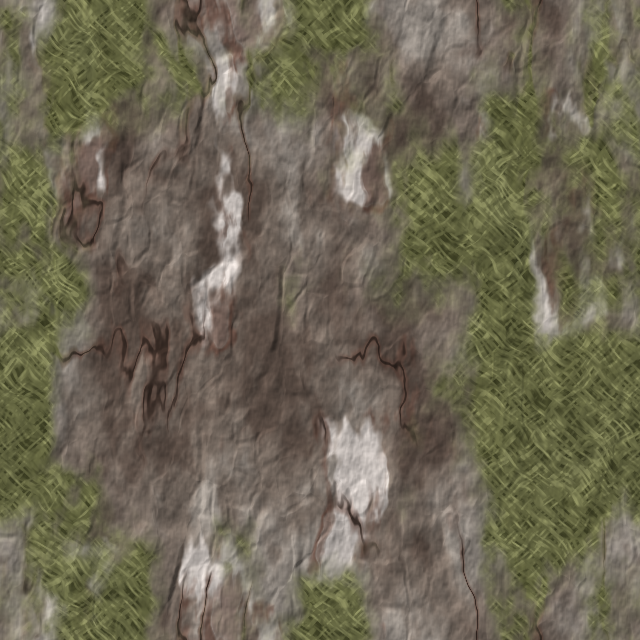
This texture is drawn by a Shadertoy shader. Its source:

```glsl
// Draws seamless weathered pine bark: flaky grey plates, rusty fissures, pale scars and moss.

// Colours
const vec3 BARK_DARK   = vec3(0.33, 0.28, 0.25);
const vec3 BARK_BROWN  = vec3(0.44, 0.395, 0.36);
const vec3 BARK_GREY   = vec3(0.55, 0.52, 0.49);
const vec3 SCAR_PALE   = vec3(0.75, 0.72, 0.70);
const vec3 RUST        = vec3(0.36, 0.25, 0.21);
const vec3 FISSURE     = vec3(0.17, 0.13, 0.11);
const vec3 MOSS_DARK   = vec3(0.21, 0.22, 0.11);
const vec3 MOSS_MID    = vec3(0.37, 0.38, 0.23);
const vec3 MOSS_LIGHT  = vec3(0.54, 0.55, 0.36);
const vec3 ALGAE       = vec3(0.42, 0.42, 0.32);

// Repeats across the canvas (whole numbers, so that everything wraps)
const vec2 WARP_FREQ    = vec2(8.0, 6.0);
const vec2 PLATE_FREQ   = vec2(10.0, 5.0);
const vec2 FLAKE_FREQ   = vec2(27.0, 16.0);
const vec2 GRAIN_FREQ   = vec2(14.0, 9.0);
const vec2 FISSURE_FREQ = vec2(9.0, 3.0);
const vec2 SCAR_FREQ    = vec2(9.0, 4.0);
const vec2 MOSS_FREQ    = vec2(6.0, 3.0);
const vec2 FIBRE_FREQ   = vec2(190.0, 64.0);

// Relief
const float WARP_AMOUNT  = 0.06;
const float PLATE_HEIGHT = 0.20;
const float FLAKE_HEIGHT = 0.09;
const float RELIEF       = 6.0;
const vec2  LIGHT_STEP   = vec2(-0.0012, 0.0018);

float hash(vec2 p) {
    return fract(sin(dot(p, vec2(127.1, 311.7))) * 43758.5453);
}

// Value noise that wraps after freq cells
float noise(vec2 uv, vec2 freq, float seed) {
    vec2 p = uv * freq, i = floor(p), f = p - i;
    f = f * f * f * (f * (f * 6.0 - 15.0) + 10.0);
    vec2 lo = mod(i, freq) + seed, hi = mod(i + 1.0, freq) + seed;
    return mix(mix(hash(lo), hash(vec2(hi.x, lo.y)), f.x),
               mix(hash(vec2(lo.x, hi.y)), hash(hi), f.x), f.y);
}

float fbm(vec2 uv, vec2 freq, float seed) {
    float sum = 0.0, amp = 0.5, total = 0.0;
    for (int octave = 0; octave < 5; octave++) {
        sum += amp * noise(uv, freq, seed);
        total += amp;
        amp *= 0.52;
        freq *= 2.0;
        uv += 0.137;
        seed += 7.31;
    }
    return sum / total;
}

// Wrapping cells: x = distance to the border, y = random value of the cell
vec2 cells(vec2 uv, vec2 freq, float seed) {
    vec2 p = uv * freq, i = floor(p), f = p - i;
    float nearest = 9.0, second = 9.0, id = 0.0;
    for (int y = -1; y <= 1; y++)
    for (int x = -1; x <= 1; x++) {
        vec2 offset = vec2(x, y), key = mod(i + offset, freq) + seed;
        vec2 point = offset + vec2(hash(key), hash(key + 41.7)) - f;
        float d = length(point);
        if (d < nearest) {
            second = nearest;
            nearest = d;
            id = hash(key + 83.9);
        } else second = min(second, d);
    }
    return vec2(second - nearest, id);
}

vec2 warp(vec2 uv) {
    return uv + WARP_AMOUNT * (vec2(fbm(uv, WARP_FREQ, 3.7), fbm(uv, WARP_FREQ, 19.3)) - 0.5);
}

float barkHeight(vec2 uv) {
    vec2 w = warp(uv);
    vec2 plate = cells(w, PLATE_FREQ, 5.3), flake = cells(w, FLAKE_FREQ, 11.9);
    return PLATE_HEIGHT * plate.y * smoothstep(0.0, 0.22, plate.x)
         + FLAKE_HEIGHT * flake.y * smoothstep(0.0, 0.30, flake.x)
         + fbm(uv, GRAIN_FREQ, 29.1);
}

// Short strands in three slanted directions; whole-number shears keep the wrap
float mossFibres(vec2 uv) {
    vec2 p = uv + 0.012 * vec2(noise(uv, vec2(30.0), 2.9), noise(uv, vec2(30.0), 8.3));
    float rising  = noise(vec2(p.x - p.y, p.y), FIBRE_FREQ, 47.1);
    float falling = noise(vec2(p.x + p.y, p.y), FIBRE_FREQ, 53.7);
    float flat_   = noise(vec2(p.x, p.y + p.x), FIBRE_FREQ.yx, 59.3);
    return mix(max(rising, falling), flat_, 0.35);
}

void mainImage(out vec4 fragColor, in vec2 fragCoord) {
    vec2 uv = fragCoord / iResolution.xy;
    vec2 w = warp(uv);

    // Directional light over the relief
    float height = barkHeight(uv);
    float slope = RELIEF * (height - barkHeight(uv + LIGHT_STEP));
    float light = 1.0 + clamp(slope, -0.42, 0.26);

    // Mottled bark
    float tone = fbm(w, vec2(11.0, 6.0), 61.3) + 0.25 * (height - 0.65);
    float speckle = fbm(uv, vec2(48.0, 36.0), 67.9);
    vec3 color = mix(BARK_DARK, BARK_BROWN, smoothstep(0.26, 0.46, tone));
    color = mix(color, BARK_GREY, smoothstep(0.46, 0.68, tone));
    color *= 0.80 + 0.40 * speckle;

    // Pale scars with rusty rims and streaks
    float scarField = fbm(w, SCAR_FREQ, 71.3);
    float scar = smoothstep(0.59, 0.66, scarField);
    float rim = smoothstep(0.53, 0.60, scarField) * (1.0 - scar);
    float streak = smoothstep(0.50, 0.66, fbm(w, vec2(24.0, 7.0), 79.1));
    color = mix(color, SCAR_PALE * (0.90 + 0.20 * speckle), scar * (1.0 - 0.65 * streak));
    color = mix(color, RUST, 0.75 * streak * max(rim, 0.6 * scar));

    // Upright broken fissures with a rusty border
    float crackLine = abs(fbm(w, FISSURE_FREQ, 83.3) - 0.5);
    float broken = smoothstep(0.44, 0.62, fbm(uv, vec2(7.0, 5.0), 89.7));
    float border = broken * (1.0 - smoothstep(0.010, 0.055, crackLine));
    float crack = broken * (1.0 - smoothstep(0.003, 0.017, crackLine));
    color = mix(color, RUST, 0.55 * border);
    color = mix(color, FISSURE, 0.85 * crack);
    color *= light;

    // Moss patches fading into a thin film of algae
    float mossField = fbm(w, MOSS_FREQ, 97.3) + 0.05 * border + 0.10 * (speckle - 0.5);
    float film = smoothstep(0.45, 0.59, mossField);
    float moss = smoothstep(0.53, 0.63, mossField);
    float fibre = mossFibres(uv) + 0.45 * (fbm(uv, vec2(20.0, 16.0), 103.1) - 0.5);
    vec3 mossColor = mix(MOSS_DARK, MOSS_MID, smoothstep(0.18, 0.55, fibre));
    mossColor = mix(mossColor, MOSS_LIGHT, smoothstep(0.55, 0.90, fibre));
    color = mix(color, ALGAE * light * (0.80 + 0.40 * speckle), 0.60 * film);
    color = mix(color, mossColor * mix(1.0, light, 0.5), 0.88 * moss);

    fragColor = vec4(clamp(color, 0.0, 1.0), 1.0);
}
```
